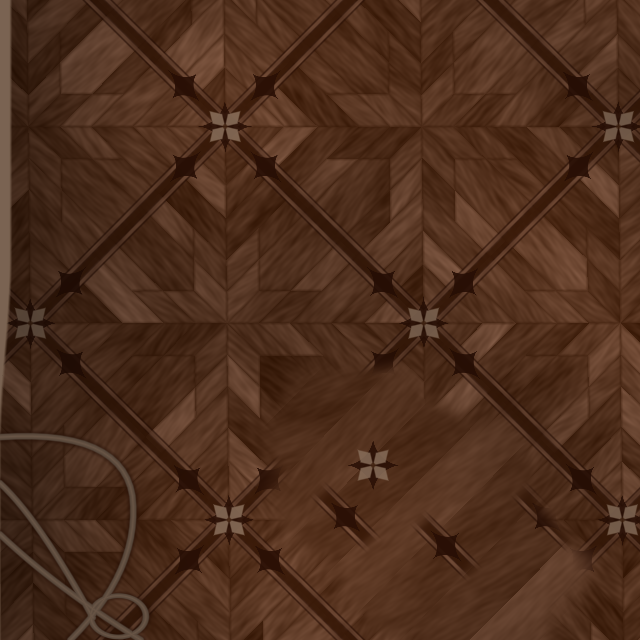
A WebGL 1 fragment shader for this texture:

```glsl
precision highp float;
// Dark oak parquet: rayed stars in diamonds framed by inlaid bands, a cable lying in one corner.
uniform vec2 u_resolution;

const float HALF_TILE = 0.3073; // star centre to rosette, in canvas units
const vec2 STAR_CENTRE = vec2(0.3548, 0.495);
const vec2 WORN_CENTRE = vec2(0.664, 0.19);
const float DIAG = 0.70711;
const vec3 DEEP = vec3(0.14, 0.05, 0.015);
const vec3 DARK = vec3(0.20, 0.09, 0.025);
const vec3 LIGHT = vec3(0.41, 0.275, 0.20);
const vec3 PALE = vec3(0.48, 0.39, 0.32);

float hash(vec2 p) { return fract(sin(dot(p, vec2(127.1, 311.7))) * 43758.5); }
vec2 gradient(vec2 p) {
  float angle = 6.2832 * hash(p);
  return vec2(cos(angle), sin(angle));
}
float noise(vec2 p) {
  vec2 i = floor(p), f = fract(p), u = f * f * (3.0 - 2.0 * f), e = vec2(1.0, 0.0);
  return mix(
    mix(dot(gradient(i), f), dot(gradient(i + e), f - e), u.x),
    mix(dot(gradient(i + e.yx), f - e.yx), dot(gradient(i + 1.0), f - 1.0), u.x), u.y);
}

float fill(float dist, float px) { return 1.0 - smoothstep(-px, px, dist); }
float pointedStar(vec2 p, float radius) {
  vec2 s = pow(abs(p) + 0.0001, vec2(0.6));
  return pow(s.x + s.y, 1.0 / 0.6) - radius;
}
// Turns a vector into components along and across the falling diagonal
vec2 toDiagonal(vec2 v) { return DIAG * vec2(v.x - v.y, v.x + v.y); }

// One piece of wood; key picks its tone, tilt and grain
vec3 wood(vec2 q, vec2 dir, vec2 key) {
  float pick = hash(key);
  dir = normalize(dir + 0.5 * (hash(key + 3.7) - 0.5) * vec2(-dir.y, dir.x));
  vec2 uv = vec2(dot(q, dir), dot(q, vec2(-dir.y, dir.x))) + 19.0 * pick;
  float rings = sin(uv.y * 45.0 + 12.0 * noise(uv * vec2(2.0, 5.0)));
  float tone = 0.26 + 0.46 * pick + 0.3 * smoothstep(0.85, 1.0, pick);
  tone += 0.3 * noise(uv * vec2(5.0, 32.0)) + 0.25 * noise(uv * vec2(14.0, 60.0));
  tone += 0.04 * rings + 0.4 * noise(uv * vec2(2.5, 6.0));
  return mix(DARK, LIGHT, tone);
}

// Mitred strips and star rays in one diamond; d is measured from its centre
vec3 parquet(vec2 q, vec2 d, vec2 cell, float px) {
  vec2 a = abs(d), quadrant = step(0.0, d);
  float t = abs(a.x - a.y), m = min(a.x, a.y);
  float strip = step(0.16, t) + step(0.32, t) + step(0.53, t) + step(0.70, t);
  float ray = step(m, 0.165) * step(t, 0.32);
  float side = mix(step(a.x, a.y), 0.5, (1.0 - ray) * step(t, 0.16));
  float seam = min(min(abs(t - 0.16), abs(t - 0.32)), min(abs(t - 0.53), abs(t - 0.70)));
  seam = min(seam * DIAG, m);
  if (t < 0.32) seam = min(seam, abs(m - 0.165));
  if (ray > 0.5) seam = min(seam, t * DIAG);
  vec2 key = cell * 16.0 + vec2(quadrant.x * 8.0 + quadrant.y * 4.0 + side * 2.0, strip * 2.0 + ray);
  vec3 col = wood(q, (quadrant * 2.0 - 1.0) * DIAG, key);
  return mix(col, DARK, 0.5 * fill(seam - 0.005, px + 0.004));
}

// Railed band with a dark pointed star; at is (along from rosette, across)
vec3 inlay(vec3 col, vec2 at, float px) {
  float across = abs(at.y), wear = 0.7 + 0.5 * noise(at * vec2(9.0, 40.0));
  col = mix(col, DEEP, 0.65 * fill(across - 0.054, px));
  col = mix(col, LIGHT, wear * fill(abs(across - 0.037) - 0.009, px));
  col = mix(col, DARK, 0.75 * fill(across - 0.022, px));
  return mix(col, DEEP, 0.9 * fill(pointedStar((at - vec2(0.29, 0.0)) * vec2(0.8, 1.0), 0.095), px));
}

// Four pale kite petals on a dark pointed star
vec3 rosette(vec3 col, vec2 at, float px) {
  at = abs(at);
  at = vec2(max(at.x, at.y), min(at.x, at.y));
  col = mix(col, DEEP, 0.85 * fill(pointedStar(toDiagonal(at), 0.14), px));
  float petal = (abs(at.x - 0.055) / 0.055 + at.y / 0.034 - 1.0) * 0.028;
  col = mix(col, PALE, 0.85 * fill(petal, px));
  return mix(col, DARK, 0.7 * fill(length(at) - 0.012, px));
}

// Distance to a curve from a to c, bent towards b
float curve(vec2 p, vec2 a, vec2 b, vec2 c) {
  float dist = 9.0;
  vec2 last = a;
  for (int i = 1; i <= 14; i++) {
    float k = float(i) / 14.0;
    vec2 next = mix(mix(a, b, k), mix(b, c, k), k), v = next - last;
    dist = min(dist, length(p - last - v * clamp(dot(p - last, v) / dot(v, v), 0.0, 1.0)));
    last = next;
  }
  return dist;
}

void main() {
  float size = min(u_resolution.x, u_resolution.y), px = 0.9 / (size * HALF_TILE);
  vec2 p = gl_FragCoord.xy / size;
  vec2 q = (p - STAR_CENTRE + vec2(0.01 * (p.y - 0.495), 0.0)) / HALF_TILE;
  // Diamond lattice
  vec2 cell = floor(0.5 * vec2(q.x + q.y, q.x - q.y) + 0.5);
  vec2 d = q - vec2(cell.x + cell.y, cell.x - cell.y), a = abs(d);
  vec2 at = DIAG * vec2(1.0 - abs(a.x - a.y), 1.0 - a.x - a.y);
  vec3 col = rosette(inlay(parquet(q, d, cell, px), at, px), at, px);
  // Rubbed patch with blurred planks and stray inlay fragments
  vec2 wornAt = toDiagonal(p - WORN_CENTRE) / vec2(0.33, 0.18);
  float worn = 1.0 - smoothstep(0.8, 1.05, length(wornAt) + 0.25 * noise(p * 12.0));
  vec3 rubbed = wood(q, vec2(0.8, 0.6), vec2(floor(toDiagonal(q).x * 4.0), 5.0));
  rubbed = mix(rubbed, mix(DARK, LIGHT, 0.48), 0.4);
  for (int i = 0; i < 3; i++) {
    float k = float(i);
    vec2 local = toDiagonal(p - vec2(0.54 + 0.157 * k, 0.147 + 0.045 * abs(k - 1.0))) / HALF_TILE;
    rubbed = mix(rubbed, inlay(rubbed, local + vec2(0.29, 0.0), px), fill(abs(local.x) - 0.17, 0.05));
  }
  rubbed = rosette(rubbed, toDiagonal(p - vec2(0.583, 0.273)) / HALF_TILE, px);
  col = mix(col, rubbed, worn);
  // Uneven room light, pale wall edge and cable
  col *= mix(0.72, 1.06, smoothstep(-0.05, 0.4, p.x)) + 0.2 * noise(p * 3.0);
  col = mix(col, PALE, fill(p.x - 0.017 * smoothstep(0.3, 0.6, p.y), 0.003));
  float cable = min(curve(p, vec2(0.0, 0.317), vec2(0.19, 0.33), vec2(0.207, 0.225)),
    curve(p, vec2(0.207, 0.225), vec2(0.22, 0.11), vec2(0.11, 0.0)));
  cable = min(cable, curve(p, vec2(0.0, 0.245), vec2(0.06, 0.19), vec2(0.145, 0.035)));
  cable = min(cable, curve(p, vec2(0.0, 0.165), vec2(0.09, 0.08), vec2(0.22, 0.0)));
  cable = min(cable, abs(length((p - vec2(0.185, 0.037)) / vec2(1.0, 0.75)) - 0.043));
  col = mix(col, DEEP, 0.5 * fill(cable - 0.008, 0.004));
  gl_FragColor = vec4(mix(col, PALE * (0.85 - 40.0 * cable), fill(cable - 0.005, 0.0015)), 1.0);
}
```
